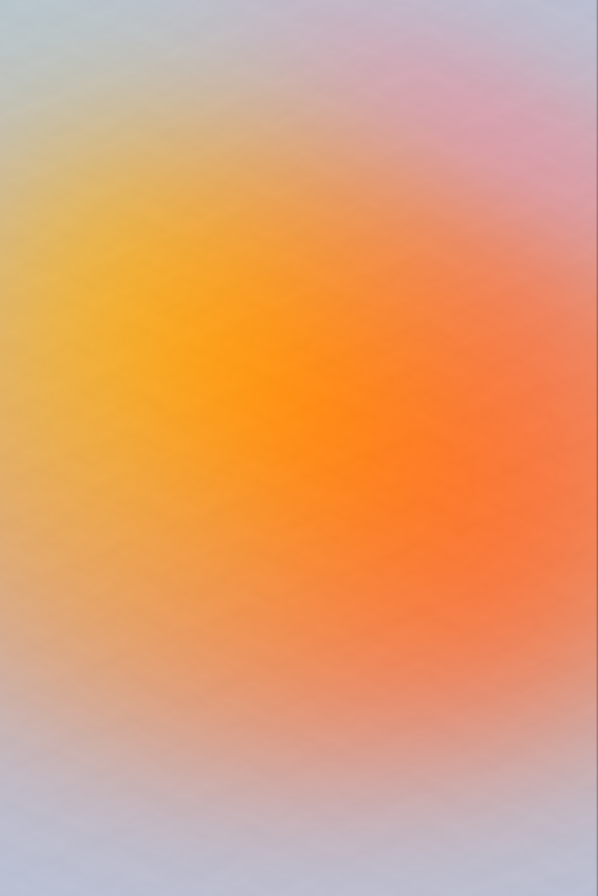
A Shadertoy shader for this background:

```glsl
const vec3 MIST = vec3(0.72, 0.78, 0.82);
const vec3 SKY = vec3(0.73, 0.755, 0.83);
const vec3 PINK = vec3(0.86, 0.62, 0.71);
const vec3 GOLD = vec3(0.91, 0.71, 0.33);
const vec3 CORAL = vec3(0.96, 0.49, 0.33);
const vec3 AMBER = vec3(1.00, 0.67, 0.05);
const vec3 FLAME = vec3(1.00, 0.45, 0.13);

// Soft elliptical glow; tilt lowers its right side, sharpness flattens its top
float glow(vec2 uv, vec2 center, vec2 radius, float tilt, float sharpness) {
    vec2 offset = uv - center;
    offset.y += tilt * offset.x;
    offset /= radius;
    return exp(-pow(dot(offset, offset), sharpness));
}

// Faint, mostly horizontal streaks from layered sines
float streaks(vec2 uv, float frequency, float amplitude) {
    float sum = 0.0;
    for (int i = 0; i < 4; i++) {
        float phase = float(i) * 1.7;
        float bend = 2.0 * sin(uv.x * frequency * 0.25 + phase);
        sum += amplitude * sin(uv.y * frequency + bend);
        frequency *= 1.6;
        amplitude *= 0.9;
    }
    return sum;
}

void mainImage(out vec4 fragColor, in vec2 fragCoord) {
    vec2 uv = fragCoord / iResolution.xy;

    // Cool backdrop, mistier at the upper left
    float mist = glow(uv, vec2(0.0, 1.0), vec2(0.5, 0.3), 0.0, 1.0);
    vec3 color = mix(SKY, MIST, mist);

    // Hue turns from gold to red-orange away from the upper left
    float warmth = smoothstep(0.0, 0.86, distance(uv, vec2(0.10, 0.70)));

    // Broad warm body, pink haze over its upper right rim, then the saturated core
    float body = glow(uv, vec2(0.54, 0.505), vec2(0.78, 0.38), 0.0, 2.0);
    color = mix(color, mix(GOLD, CORAL, warmth), body);
    float haze = glow(uv, vec2(0.85, 0.845), vec2(0.35, 0.10), 0.33, 1.0);
    color = mix(color, PINK, 0.6 * haze);
    float core = glow(uv, vec2(0.52, 0.54), vec2(0.42, 0.20), 0.28, 1.0);
    color = mix(color, mix(AMBER, FLAME, warmth), core);

    // Subtle texture and a thin shaded right edge
    color += streaks(uv, 100.0, 0.002);
    color *= 1.0 - 0.3 * smoothstep(0.996, 1.0, uv.x);

    fragColor = vec4(clamp(color, 0.0, 1.0), 1.0);
}
```
